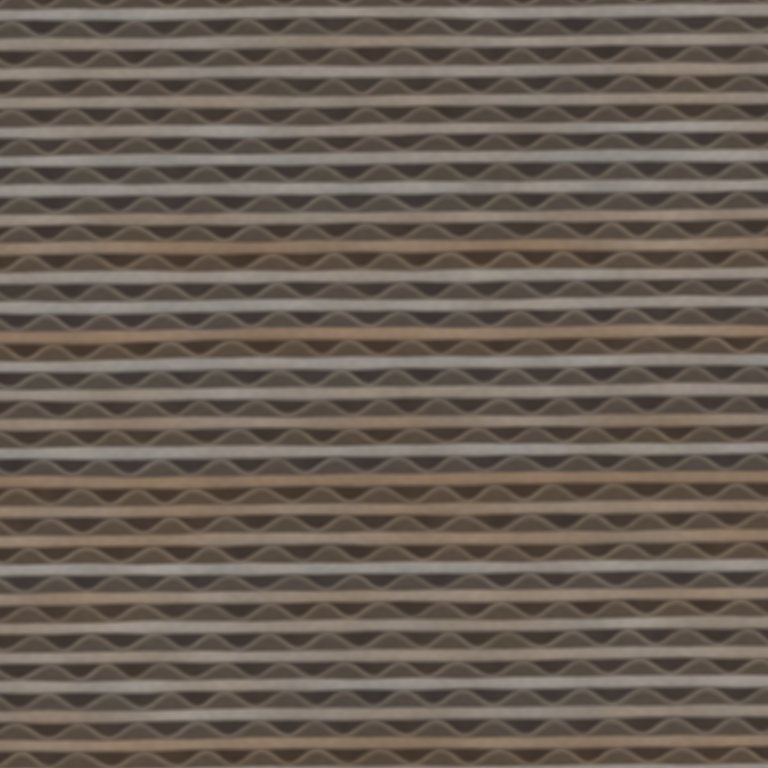
Give the GLSL for this texture, as a Shadertoy shader.

```glsl
const float ROWS = 26.3;          // stacked sheets from bottom to top
const float FLUTES = 12.9;        // flute periods from left to right
const float ROW_OFFSET = 0.25;
const float TILT = 0.008;         // rise of the sheets across the canvas
const float ROW_WARP = 0.09;      // unevenness of sheet height, in rows
const float FLUTE_WARP = 0.22;    // unevenness of flute spacing, in periods
const float FLUTE_HEIGHT = 0.23;  // wave amplitude, in rows
const float FLUTE_HALF = 0.075;   // half widths, in rows
const float LINER_HALF = 0.205;
const float SOFTNESS = 0.11;
const float GRAIN = 0.05;

const vec3 LINER_GREY = vec3(0.585, 0.560, 0.535);
const vec3 LINER_TAN  = vec3(0.540, 0.455, 0.375);
const vec3 FLUTE_COLOR = vec3(0.435, 0.390, 0.345);
const vec3 CAVITY_DARK = vec3(0.235, 0.200, 0.178);
const vec3 CAVITY_LIT  = vec3(0.325, 0.285, 0.250);
const vec3 WARM_SHIFT  = vec3(0.020, 0.000, -0.022);

const float TAU = 6.2831853;

float hash(float n) {
    return fract(sin(n * 127.1 + 3.7) * 43758.55);
}

vec2 gradientAt(vec2 cell) {
    float angle = TAU * hash(dot(cell, vec2(1.37, 5.83)));
    return vec2(cos(angle), sin(angle));
}

// Gradient noise, roughly -0.7 to 0.7
float noise(vec2 p) {
    vec2 i = floor(p), f = fract(p);
    vec2 u = f * f * f * (f * (f * 6.0 - 15.0) + 10.0);
    vec2 e = vec2(1.0, 0.0);
    float low = mix(dot(gradientAt(i), f),
                    dot(gradientAt(i + e.xy), f - e.xy), u.x);
    float high = mix(dot(gradientAt(i + e.yx), f - e.yx),
                     dot(gradientAt(i + e.xx), f - e.xx), u.x);
    return mix(low, high, u.y);
}

// Warmth of one sheet: most are mixed, a few are strongly tan
float sheetWarmth(float id, float x) {
    float base = hash(id + 11.0);
    return clamp(base * base * 1.15 + 0.5 * noise(vec2(x * 5.0, id * 3.3)), 0.0, 1.0);
}

void mainImage(out vec4 fragColor, in vec2 fragCoord) {
    vec2 p = fragCoord / iResolution.y;
    float soft = max(SOFTNESS, ROWS / iResolution.y);

    // Sheet coordinates: liners lie on whole numbers, flutes between them
    float v = (p.y - TILT * p.x) * ROWS + ROW_OFFSET;
    v += ROW_WARP * noise(vec2(p.x * 4.0, v * 0.45));
    float row = floor(v);
    float y = v - row;
    float linerId = floor(v + 0.5);

    // Fluted paper, with its own phase and spacing in every row
    float phase = p.x * FLUTES + hash(row)
                + FLUTE_WARP * noise(vec2(p.x * 6.0, row * 2.7));
    float wave = 0.5 + FLUTE_HEIGHT * sin(TAU * phase);
    float slope = FLUTE_HEIGHT * TAU * FLUTES / ROWS * cos(TAU * phase);
    float fluteDist = (y - wave) / sqrt(1.0 + slope * slope);
    float flute = 1.0 - smoothstep(FLUTE_HALF - soft, FLUTE_HALF + soft, abs(fluteDist));

    // Cavities: deepest above the flute, more lit below it
    float above = smoothstep(-soft, soft, fluteDist);
    float depth = above * (0.85 + 0.4 * noise(vec2(p.x * 25.0, row * 1.9)));
    vec3 color = mix(CAVITY_LIT, CAVITY_DARK, clamp(depth, 0.0, 1.0));
    float fluteStrength = 0.85 + 0.4 * noise(vec2(p.x * 18.0, row * 4.1));
    color = mix(color, FLUTE_COLOR, flute * clamp(fluteStrength, 0.0, 1.0));
    color += WARM_SHIFT * (sheetWarmth(row + 1.0, p.x) - 0.4);

    // Flat liner, with slight wear along its length
    float linerDist = abs(v - linerId);
    float linerHalf = LINER_HALF + 0.05 * noise(vec2(p.x * 14.0, linerId * 2.3));
    float liner = 1.0 - smoothstep(linerHalf - soft, linerHalf + soft, linerDist);
    vec3 linerColor = mix(LINER_GREY, LINER_TAN, sheetWarmth(linerId, p.x));
    linerColor *= 1.0 + 0.10 * noise(vec2(p.x * 12.0, linerId * 5.7));
    linerColor *= 1.0 - 0.10 * smoothstep(0.0, LINER_HALF, linerId - v);
    color = mix(color, linerColor, liner);

    // Paper grain and broad uneven light
    color *= 1.0 + GRAIN * noise(p * vec2(75.0, 110.0)) + 0.05 * noise(p * 3.0);
    fragColor = vec4(color, 1.0);
}
```
